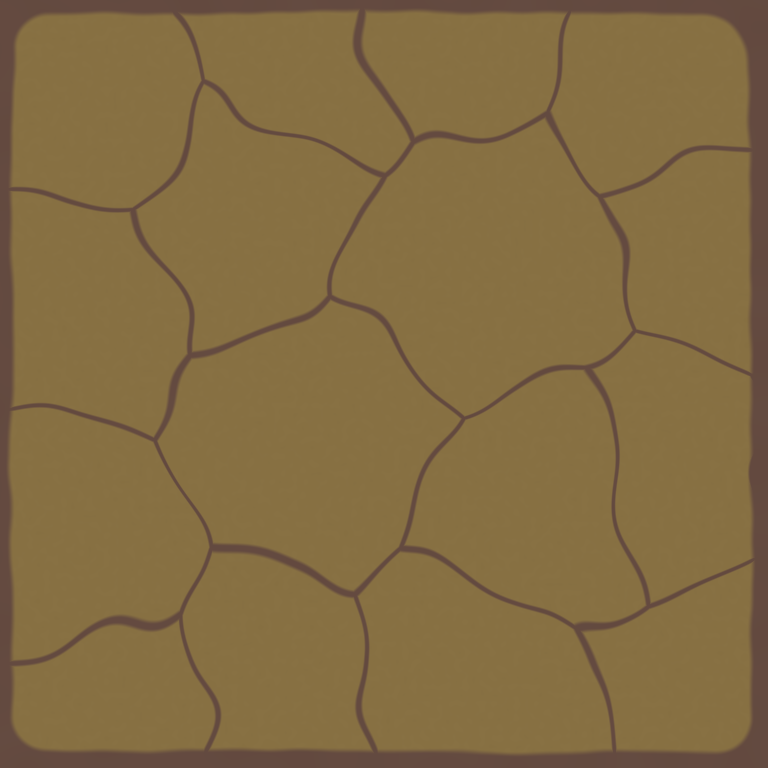
Give the GLSL for this texture, as a WebGL 2 fragment shader.

```glsl
#version 300 es
precision highp float;
// A flat ochre slab split into large rounded stones by thin brown seams.
// Seams are Voronoi borders bent by gradient noise; a rounded box with a
// wobbling outline forms the worn brown frame.

uniform vec2 u_resolution;
out vec4 fragColor;

// Integer hash of a lattice cell, giving two values in 0..1
vec2 hash2(vec2 cell) {
    uvec2 q = uvec2(ivec2(cell) + 4096) * uvec2(1597u, 3203u);
    uint n = (q.x ^ q.y) * 747796405u;
    n = ((n >> 15u) ^ n) * 277803737u;
    n = (n >> 13u) ^ n;
    uint m = n * 374761393u;
    m = (m >> 16u) ^ m;
    return vec2(n & 65535u, m & 65535u) / 65535.0;
}

vec2 gradientAt(vec2 cell) {
    float angle = 6.2832 * hash2(cell).x;
    return vec2(cos(angle), sin(angle));
}

float gradientNoise(vec2 p) {
    vec2 i = floor(p), f = fract(p);
    vec2 u = f * f * f * (f * (f * 6.0 - 15.0) + 10.0);
    vec2 e = vec2(1.0, 0.0);
    float a = dot(gradientAt(i), f);
    float b = dot(gradientAt(i + e.xy), f - e.xy);
    float c = dot(gradientAt(i + e.yx), f - e.yx);
    float d = dot(gradientAt(i + e.xx), f - e.xx);
    return mix(mix(a, b, u.x), mix(c, d, u.x), u.y);
}

vec2 stoneCentre(vec2 cell) {
    return cell + 0.5 + 0.68 * (hash2(cell + 57.0) - 0.5);
}

// Distance to the nearest border between two stones
float seamDistance(vec2 p) {
    vec2 base = floor(p), nearest = vec2(0.0);
    float best = 1e3;
    for (int y = -2; y <= 2; y++)
    for (int x = -2; x <= 2; x++) {
        vec2 r = stoneCentre(base + vec2(x, y)) - p;
        if (dot(r, r) < best) {
            best = dot(r, r);
            nearest = r;
        }
    }
    float border = 1e3;
    for (int y = -2; y <= 2; y++)
    for (int x = -2; x <= 2; x++) {
        vec2 r = stoneCentre(base + vec2(x, y)) - p;
        vec2 across = r - nearest;
        if (dot(across, across) > 1e-4)
            border = min(border, dot(0.5 * (r + nearest), normalize(across)));
    }
    return border;
}

float roundedBox(vec2 p, vec2 halfSize, float radius) {
    vec2 q = abs(p) - halfSize + radius;
    return length(max(q, 0.0)) + min(max(q.x, q.y), 0.0) - radius;
}

void main() {
    vec2 uv = gl_FragCoord.xy / u_resolution;
    float pixel = 1.0 / min(u_resolution.x, u_resolution.y);

    // Seams: bend the plane, then measure the cell borders
    vec2 bend = vec2(gradientNoise(uv * 7.0), gradientNoise(uv * 7.0 + 31.3));
    float stones = 3.6;
    float seam = seamDistance(uv * stones + 0.22 * bend + 0.2) / stones;
    float seamMask = 1.0 - smoothstep(0.0016, 0.0042 + pixel, seam);

    // Frame: wobbling outline, with the corners worn unevenly
    float wobble = 0.007 * gradientNoise(uv * 4.0 + 11.7)
                 + 0.004 * gradientNoise(uv * 17.0 + 5.2);
    float radius = 0.045 + 0.025 * uv.x * uv.y;
    float slab = roundedBox(uv - vec2(0.496, 0.503), vec2(0.481), radius) + wobble;
    float frameMask = smoothstep(-0.003 - pixel, 0.003 + pixel, slab);

    // Colour, with a barely visible mottling
    vec3 ochre = vec3(0.53, 0.44, 0.26) + 0.006 * gradientNoise(uv * 90.0);
    vec3 brown = vec3(0.39, 0.29, 0.25) + 0.008 * gradientNoise(uv * 14.0);
    fragColor = vec4(mix(ochre, brown, max(seamMask, frameMask)), 1.0);
}
```
